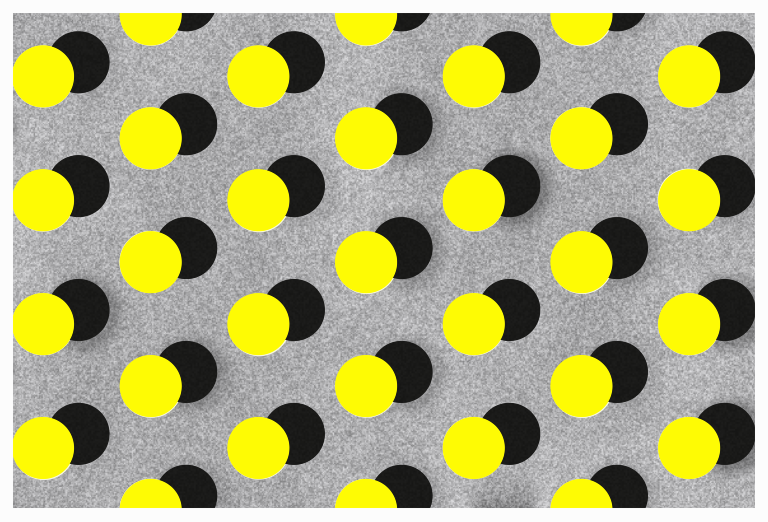
This pattern is drawn by a WebGL 1 fragment shader. Its source:

```glsl
precision highp float;

uniform vec2 u_resolution;

float hash(vec2 p) {
  p = fract(p * vec2(0.1031, 0.1137));
  p += dot(p, p.yx + 33.33);
  return fract((p.x + p.y) * p.x * 91.7);
}

float noise(vec2 p) {
  vec2 i = floor(p), f = fract(p);
  f = f * f * (3.0 - 2.0 * f);
  return mix(mix(hash(i), hash(i + vec2(1.0, 0.0)), f.x),
             mix(hash(i + vec2(0.0, 1.0)), hash(i + 1.0), f.x), f.y);
}

// Offset from the nearest dot centre; every other column is shifted half a row
vec2 dotOffset(vec2 p, out vec2 id) {
  const vec2 pitch = vec2(0.2063, 0.2373);
  vec2 cell = (p - vec2(0.0824, 0.1418)) / pitch;
  id.x = floor(cell.x + 0.5);
  float shift = 0.5 * mod(id.x, 2.0);
  id.y = floor(cell.y - shift + 0.5);
  return (cell - id - vec2(0.0, shift)) * pitch;
}

float cover(float d, float pixel) {
  return 1.0 - smoothstep(-0.6 * pixel, 0.6 * pixel, d);
}

// Speckled grey stock with soft clouds and smears along the lower edge
float paperTone(vec2 p) {
  float tone = 0.695;
  tone += 0.17 * (noise(p * 260.0 + 17.0) - 0.5);
  tone += 0.17 * (noise(p * 410.0 + 71.0) - 0.5);
  tone += 0.07 * (noise(p * vec2(6.0, 3.0) + 5.0) - 0.5);
  tone += 0.04 * (noise(p * 24.0 + 40.0) - 0.5);
  float smear = smoothstep(0.65, 0.95, noise(vec2(p.x * 14.0, 9.0)));
  return tone - 0.22 * smear * exp(-(p.y - 0.027) / 0.035);
}

void main() {
  vec2 p = gl_FragCoord.xy / u_resolution.y;
  float pixel = 1.0 / u_resolution.y;
  float radius = 0.0595;
  vec2 id, shadowId;
  vec2 disc = dotOffset(p, id);
  vec2 shadow = dotOffset(p - vec2(0.068, 0.027), shadowId);

  // Grey ground with uneven dark haze around some shadows
  vec3 color = paperTone(p) * vec3(0.995, 0.995, 1.005);
  float haze = smoothstep(0.092, 0.05, length(shadow - vec2(0.01, -0.006)));
  float strength = hash(shadowId + 23.0);
  color *= 1.0 - 0.35 * strength * strength * haze;

  // Thin pale rim where the yellow ink is out of register
  vec2 slip = vec2(0.0016, -0.0018) * (1.4 * hash(id + 57.0) - 0.3);
  slip *= id.x > 5.5 ? -1.0 : 1.0;
  color = mix(color, vec3(0.97, 0.97, 0.88), cover(length(disc - slip) - radius, pixel));

  // Black shadow disc below the yellow disc
  vec3 black = vec3(0.1, 0.1, 0.095) + 0.03 * (noise(p * 300.0) - 0.5);
  color = mix(color, black, cover(length(shadow) - radius, pixel));
  color = mix(color, vec3(0.995, 0.985, 0.015), cover(length(disc) - radius, pixel));

  // White margin
  vec2 edge = abs(p - vec2(0.7356, 0.5009)) - vec2(0.7107, 0.4741);
  color = mix(vec3(0.99), color, cover(max(edge.x, edge.y), pixel));

  gl_FragColor = vec4(color, 1.0);
}
```
